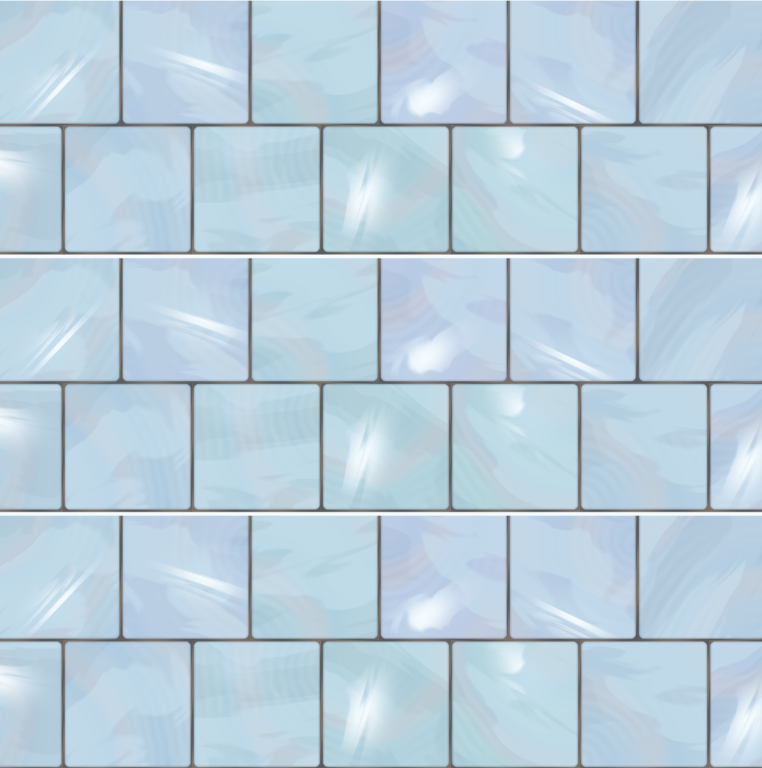
This texture is drawn by a Shadertoy shader. Its source:

```glsl
// Mother-of-pearl tiles in a running bond: two staggered rows repeat three times.
// Rounded boxes cut the grout; layered sines, warped along arcs around a random
// centre in each tile, give the nacre bands, ragged flakes and white glints.

const float PERIOD = 0.3353;      // height of one pair of rows
const float PITCH = 0.1681;       // tile width including its joint
const float JOINT = 0.0021;       // half width of an upright joint
const float CORNER = 0.0065;
const float SEAM = 0.0024;        // half height of the white seam

const vec3 TEAL = vec3(0.71, 0.835, 0.868);
const vec3 LILAC = vec3(0.735, 0.80, 0.896);
const vec3 ROSE = vec3(0.80, 0.80, 0.83);
const vec3 SKY = vec3(0.63, 0.77, 0.88);
const vec3 SHEEN = vec3(0.79, 0.89, 0.94);
const vec3 GLINT = vec3(0.96, 0.985, 1.0);
const vec3 GROUT_COOL = vec3(0.35, 0.36, 0.37);
const vec3 GROUT_WARM = vec3(0.49, 0.45, 0.42);

// Blend from teal to lilac for the tiles of each row
const float UPPER_TINT[6] = float[](0.4, 0.8, 0.15, 1.0, 0.85, 0.6);
const float LOWER_TINT[7] = float[](0.4, 0.5, 0.2, 0.05, 0.0, 0.5, 0.8);

vec2 hash2(vec2 p) {
    vec3 a = fract(p.xyx * vec3(0.1031, 0.1030, 0.0973));
    a += dot(a, a.yzx + 33.33);
    return fract((a.xx + a.yz) * a.zy);
}

mat2 rotation(float angle) {
    float c = cos(angle), s = sin(angle);
    return mat2(c, s, -s, c);
}

float roundedBox(vec2 p, vec2 halfSize, float radius) {
    vec2 d = abs(p) - halfSize + radius;
    return length(max(d, 0.0)) + min(max(d.x, d.y), 0.0) - radius;
}

// Layered, self-warping sines, about -1 to 1
float flow(vec2 p, float seed) {
    float sum = 0.0, amplitude = 0.5;
    for (int i = 0; i < 5; i++) {
        p = rotation(0.9) * p * 1.65 + seed;
        p += 0.6 * sin(p.yx * 1.2 + seed);
        sum += amplitude * sin(p.x + sin(p.y));
        amplitude *= 0.6;
    }
    return sum;
}

// Nacre of one tile; q runs 0..1 across it
vec3 pearl(vec2 q, vec2 id, float tint) {
    vec2 h = hash2(id + 17.0), g = hash2(id + 53.0);
    float seed = 6.0 * h.x + 3.0 * g.y;
    float angle = 6.2832 * h.y;
    vec2 centre = 0.5 + (0.35 + 0.6 * g.x) * vec2(cos(angle), sin(angle));
    float warp = flow(q * 0.9, seed);
    float arc = length(q - centre) + 0.10 * warp;

    // Broad bands of blue and rose, with fine ripples inside them
    vec3 color = mix(TEAL, LILAC, tint);
    float band = 0.5 + 0.5 * sin(arc * 13.0 + seed);
    color = mix(color, SKY, 0.38 * band * band * (0.35 + 0.65 * h.x));
    color = mix(color, ROSE, 0.40 * smoothstep(0.3, 1.0, sin(arc * 9.0 + 4.0 * g.y)));
    color += 0.008 * sin(arc * 75.0) * smoothstep(0.0, 0.7, warp);

    // Ragged flakes stretched along the grain
    vec2 grain = rotation((g.x - 0.5) * 1.8) * (q - 0.5);
    float flake = flow(grain * vec2(1.1, 3.2) + 0.15 * warp, seed + 2.0);
    color = mix(color, SHEEN, 0.48 * smoothstep(0.12, 0.30, flake));
    color -= 0.022 * smoothstep(0.30, 0.48, -flake);

    // Bright streaks gathered around one spot, on some tiles only
    vec2 spot = vec2(0.2 + 0.6 * h.x, mix(0.15, 0.9, g.y));
    vec2 away = rotation(angle) * (q - spot);
    float near = exp(-dot(away * away, vec2(14.0, 50.0)));
    float streak = flow(away * vec2(1.5, 6.0), seed + 4.0);
    float lit = near * step(0.45, h.y);
    color = mix(color, SHEEN, 0.5 * lit);
    return mix(color, GLINT, lit * smoothstep(0.15, 0.4, streak));
}

void mainImage(out vec4 fragColor, in vec2 fragCoord) {
    vec2 p = fragCoord / iResolution.y;
    float soft = 0.5 / iResolution.y + 0.0006;

    // Row within the pair, measured downward, and column within the row
    float v = mod(1.0 - p.y + 0.0015, PERIOD);
    bool upper = v < 0.1643;
    float x = (p.x - (upper ? 0.1576 : 0.0823)) / PITCH;
    float column = floor(x);
    vec2 id = vec2(column, upper ? 0.0 : 1.0);
    int slot = int(column) + 1;
    float tint = upper ? UPPER_TINT[clamp(slot, 0, 5)] : LOWER_TINT[clamp(slot, 0, 6)];

    // The upper row runs on beneath the seam, so its top stays square
    vec2 span = upper ? vec2(-0.01, 0.1625) : vec2(0.1662, 0.3296);
    vec2 local = vec2((fract(x) - 0.5) * PITCH, v - 0.5 * (span.x + span.y));
    vec2 halfSize = vec2(0.5 * PITCH - JOINT, 0.5 * (span.y - span.x));
    float edge = roundedBox(local, halfSize, CORNER);

    // Tile with a thin worn rim, then grout, then the seam
    vec3 tile = pearl(local / (2.0 * halfSize) + 0.5, id, tint);
    tile *= 1.0 - 0.10 * smoothstep(-0.0035, 0.0, edge);
    float wear = 0.5 + 0.5 * sin(p.x * 61.0 + 2.0 * sin(v * 47.0 + column));
    vec3 grout = mix(GROUT_COOL, GROUT_WARM, wear);
    vec3 color = mix(tile, grout, smoothstep(-soft, soft, edge));
    float seam = min(v, PERIOD - v) - SEAM;
    color = mix(GLINT, color, smoothstep(-soft, soft, seam));

    fragColor = vec4(clamp(color, 0.0, 1.0), 1.0);
}
```
